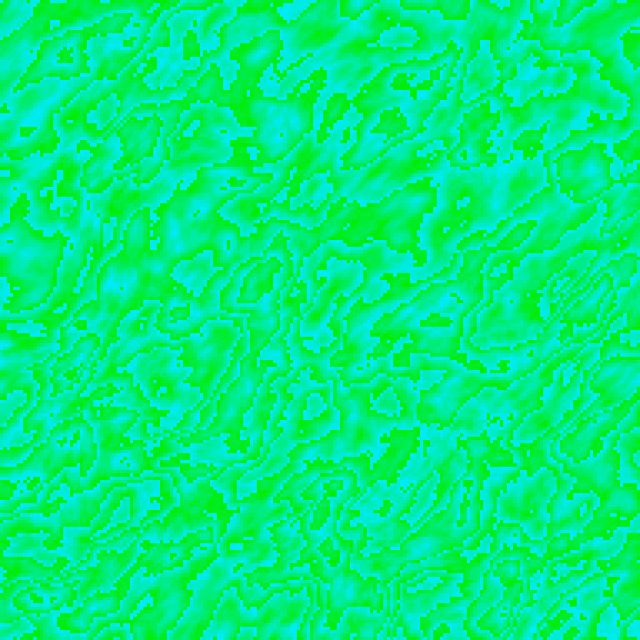
Reproduce this texture procedurally as a three.js fragment shader.

```glsl
// Blocky contour bands: a warped, diagonally stretched gradient-noise height
// field is sampled on a coarse grid, and the fraction of each height drives a
// sawtooth ramp from green to cyan, with a sharp step where it wraps.

varying vec2 vUv;

const vec3 GREEN = vec3(0.0, 0.93, 0.0);
const vec3 CYAN = vec3(0.0, 0.92, 1.0);
const float CELLS = 192.0;              // blocks across the canvas
const float CELL_SOFTNESS = 0.2;        // blended rim, in block widths
const float GRAIN_ANGLE = 0.72;         // direction of the long features
const vec2 GRAIN_FREQ = vec2(5.4, 9.0); // along and across the grain
const float WARP_FREQ = 5.0;
const float WARP_AMOUNT = 0.05;
const int OCTAVES = 5;
const float GAIN = 0.49;
const float BANDS_BOTTOM = 3.9;         // contour density at the two edges
const float BANDS_TOP = 2.9;

float hash(vec2 p) {
  vec3 q = fract(vec3(p.xyx) * 0.1031);
  q += dot(q, q.yzx + 33.33);
  return fract((q.x + q.y) * q.z);
}

vec2 latticeGradient(vec2 corner) {
  float angle = 6.28319 * hash(corner);
  return vec2(cos(angle), sin(angle));
}

float gradientNoise(vec2 p) {
  vec2 i = floor(p);
  vec2 f = p - i;
  vec2 u = f * f * f * (f * (f * 6.0 - 15.0) + 10.0);
  vec2 e = vec2(1.0, 0.0);
  float a = dot(latticeGradient(i), f);
  float b = dot(latticeGradient(i + e.xy), f - e.xy);
  float c = dot(latticeGradient(i + e.yx), f - e.yx);
  float d = dot(latticeGradient(i + e.xx), f - e.xx);
  return mix(mix(a, b, u.x), mix(c, d, u.x), u.y);
}

mat2 rotation(float angle) {
  float c = cos(angle);
  float s = sin(angle);
  return mat2(c, -s, s, c);
}

float fbm(vec2 p) {
  mat2 octaveTurn = rotation(0.12);
  float sum = 0.0;
  float amplitude = 1.0;
  for (int i = 0; i < OCTAVES; i++) {
    sum += amplitude * gradientNoise(p);
    p = octaveTurn * p * 2.03 + vec2(17.3, 41.7);
    amplitude *= GAIN;
  }
  return sum;
}

// Height of the field, counted in contour bands.
float bandHeight(vec2 uv) {
  vec2 w = uv * WARP_FREQ + 60.0;
  vec2 warp = vec2(gradientNoise(w), gradientNoise(w + vec2(31.4, 12.9)));
  vec2 p = rotation(GRAIN_ANGLE) * (uv + WARP_AMOUNT * warp);
  return fbm(p * GRAIN_FREQ + 80.0) * mix(BANDS_BOTTOM, BANDS_TOP, uv.y);
}

vec3 cellColor(vec2 cell) {
  float ramp = fract(bandHeight((cell + 0.5) / CELLS));
  return mix(GREEN, CYAN, ramp);
}

void main() {
  // Blend the four nearest blocks only along their narrow shared rims.
  vec2 grid = vUv * CELLS - 0.5;
  vec2 cell = floor(grid);
  vec2 blend = smoothstep(0.5 - 0.5 * CELL_SOFTNESS,
                          0.5 + 0.5 * CELL_SOFTNESS, grid - cell);
  vec3 low = mix(cellColor(cell), cellColor(cell + vec2(1.0, 0.0)), blend.x);
  vec3 high = mix(cellColor(cell + vec2(0.0, 1.0)), cellColor(cell + 1.0), blend.x);
  gl_FragColor = vec4(mix(low, high, blend.y), 1.0);
}
```
